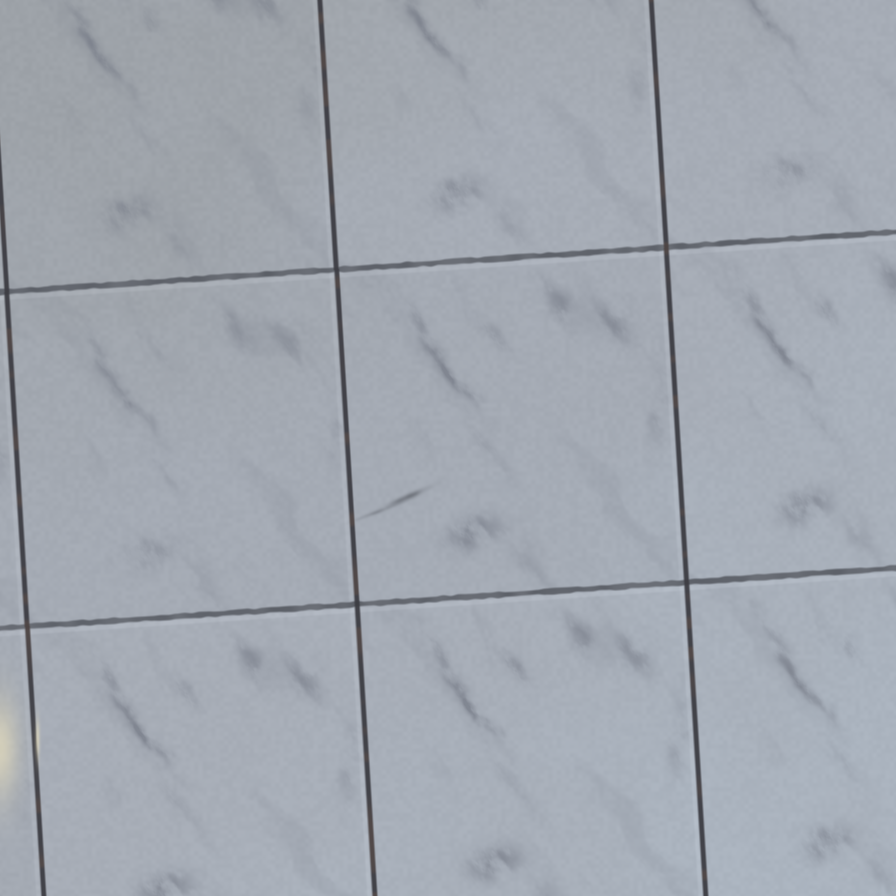
Give the GLSL for this texture, as a three.js fragment shader.

```glsl
// Pale grey marble wall tiles in a slightly tilted grid with dark thin joints
varying vec2 vUv;

const vec2 GRID_ORIGIN = vec2(0.3984, 0.3255);
const vec2 TILE_RIGHT = vec2(0.3680, 0.0247);
const vec2 TILE_UP = vec2(-0.0228, 0.3737);
const float TILE_SIZE = 0.371;
const float JOINT_V = 0.0027;      // half widths of the joints
const float JOINT_H = 0.0030;
const float SOFT = 0.0016;         // edge softness
const float VEIN_ANGLE = -0.98;

const vec3 STONE_GREY = vec3(0.622, 0.642, 0.665);
const vec3 STONE_MID = vec3(0.650, 0.674, 0.712);
const vec3 STONE_BLUE = vec3(0.672, 0.710, 0.755);
const vec3 VEIN_COLOR = vec3(0.47, 0.49, 0.535);
const vec3 JOINT_DARK = vec3(0.235, 0.235, 0.260);
const vec3 JOINT_GREY = vec3(0.365, 0.380, 0.410);
const vec3 RUST = vec3(0.36, 0.29, 0.26);
const vec3 GLARE = vec3(0.92, 0.88, 0.74);

float hash(vec2 p) {
  vec3 q = fract(vec3(p.xyx) * 0.1031);
  q += dot(q, q.yzx + 33.33);
  return fract((q.x + q.y) * q.z);
}

float noise(vec2 p) {
  vec2 i = floor(p), f = fract(p);
  f = f * f * (3.0 - 2.0 * f);
  return mix(mix(hash(i), hash(i + vec2(1, 0)), f.x),
             mix(hash(i + vec2(0, 1)), hash(i + vec2(1, 1)), f.x), f.y);
}

float fbm(vec2 p) {
  float sum = 0.0, amp = 0.5;
  for (int i = 0; i < 4; i++) {
    sum += amp * noise(p);
    p = p * 2.03 + 17.3;
    amp *= 0.5;
  }
  return sum;
}

vec2 rotate(vec2 p, float a) {
  float c = cos(a), s = sin(a);
  return vec2(c * p.x + s * p.y, c * p.y - s * p.x);
}

// Soft elongated smudge
float smudge(vec2 p, vec2 center, float angle, vec2 radii) {
  vec2 d = rotate(p - center, angle) / radii;
  return exp(-dot(d, d));
}

// Marble print shared by all tiles, with a small change per tile
float marble(vec2 t, vec2 id) {
  float seed = hash(id + 40.0);
  vec2 w = t + 0.07 * (vec2(fbm(t * 9.0 + 30.0), fbm(t * 9.0 + 60.0)) - 0.47);
  w += 0.02 * (vec2(seed, hash(id + 71.0)) - 0.5);
  float a = VEIN_ANGLE;
  float m = 0.60 * smudge(w, vec2(0.34, 0.68), a, vec2(0.12, 0.018));
  m += 0.32 * smudge(w, vec2(0.25, 0.84), a, vec2(0.11, 0.022));
  m += 0.50 * smudge(w, vec2(0.49, 0.78), a, vec2(0.06, 0.020));
  m += 0.45 * smudge(w, vec2(0.67, 0.86), a, vec2(0.08, 0.030));
  m += 0.45 * smudge(w, vec2(0.82, 0.80), a, vec2(0.08, 0.024));
  m += 0.20 * smudge(w, vec2(0.43, 0.46), a, vec2(0.13, 0.020));
  m += 0.28 * smudge(w, vec2(0.95, 0.53), 1.4, vec2(0.12, 0.030));
  m += 0.60 * smudge(w, vec2(0.38, 0.20), 0.25, vec2(0.075, 0.040));
  m += 0.22 * smudge(w, vec2(0.55, 0.08), a, vec2(0.10, 0.030));
  float broken = smoothstep(0.28, 0.70, fbm(rotate(t, a) * vec2(14.0, 26.0) + seed * 2.0));
  float faint = smoothstep(0.52, 0.78, fbm(rotate(w, a) * vec2(4.0, 11.0) + 8.0));
  return m * (0.15 + 1.05 * broken) * (0.8 + 0.4 * seed) + 0.14 * faint;
}

float joint(float d, float halfWidth) {
  return 1.0 - smoothstep(halfWidth - SOFT, halfWidth + SOFT, abs(d));
}

void main() {
  // Tilted grid coordinates
  vec2 r = vUv - GRID_ORIGIN;
  float area = TILE_RIGHT.x * TILE_UP.y - TILE_RIGHT.y * TILE_UP.x;
  vec2 g = vec2(r.x * TILE_UP.y - r.y * TILE_UP.x,
                TILE_RIGHT.x * r.y - TILE_RIGHT.y * r.x) / area;
  vec2 id = floor(g);
  vec2 d = (fract(g + 0.5) - 0.5) * TILE_SIZE;

  // Stone with uneven light and fine grain
  float light = 0.44 + 0.42 * (vUv.x - vUv.y) + 0.35 * (fbm(vUv * 5.0) - 0.47);
  vec3 col = mix(STONE_GREY, STONE_MID, smoothstep(0.0, 0.45, light));
  col = mix(col, STONE_BLUE, smoothstep(0.45, 0.95, light));
  col += 0.012 * (hash(id + 9.0) - 0.5) + 0.022 * (noise(vUv * 210.0) - 0.5);
  col = mix(col, VEIN_COLOR, clamp(marble(g - id, id), 0.0, 0.8));

  // Scuff on the middle tile
  float wear = 0.4 + 0.8 * noise(vUv * 95.0);
  col = mix(col, JOINT_GREY, 0.75 * wear * smudge(vUv, vec2(0.457, 0.446), 0.42, vec2(0.024, 0.0032)));
  col = mix(col, JOINT_GREY, 0.40 * wear * smudge(vUv, vec2(0.422, 0.429), 0.36, vec2(0.026, 0.0022)));

  // Pale bevels, then ragged horizontal and crisp vertical joints
  col += 0.035 * joint(d.y + 0.0065, 0.0025) + 0.030 * joint(d.x + 0.0060, 0.0022);
  float ragged = 0.0016 * (noise(vec2(g.x * 42.0, id.y)) - 0.5);
  float tone = noise(g * 24.0);
  col = mix(col, JOINT_GREY + 0.07 * (tone - 0.5), 0.92 * joint(d.y + ragged, JOINT_H));
  vec3 darkJoint = mix(JOINT_DARK, RUST, 0.5 * smoothstep(0.55, 0.9, tone));
  col = mix(col, darkJoint, 0.95 * joint(d.x + 0.4 * ragged, JOINT_V));

  // Warm reflection at the left edge
  col = mix(col, GLARE, 0.65 * smudge(vUv, vec2(0.0, 0.165), 0.0, vec2(0.020, 0.055)));
  col = mix(col, GLARE, 0.60 * smudge(vUv, vec2(0.042, 0.175), 0.0, vec2(0.0025, 0.022)));

  gl_FragColor = vec4(col, 1.0);
}
```
